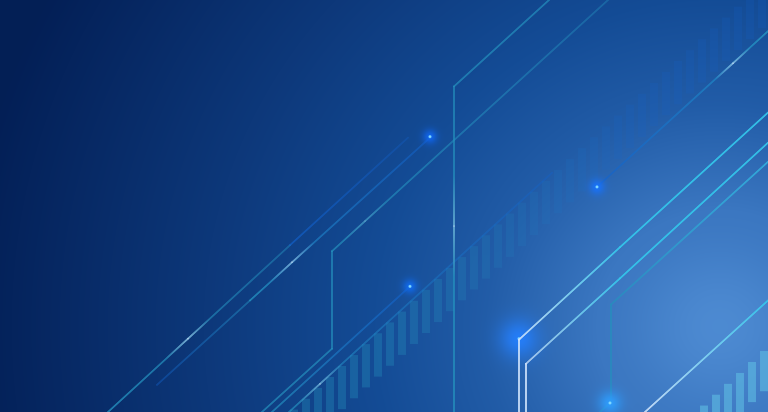
This background is drawn by a Shadertoy shader. Its source:

```glsl
const vec3 TEAL = vec3(0.14, 0.56, 0.74);
const vec3 CYAN = vec3(0.20, 0.78, 0.92);
const vec3 BLUE = vec3(0.07, 0.38, 0.80);
const vec3 PALE = vec3(0.80, 0.88, 0.98);

float pixel; // size of one pixel in scene units

// Segment blended from one colour and opacity to another
void stroke(inout vec3 col, vec2 p, vec2 a, vec2 b, vec4 inkA, vec4 inkB) {
    vec2 ab = b - a;
    float t = clamp(dot(p - a, ab) / dot(ab, ab), 0.0, 1.0);
    float dist = length(p - a - ab * t);
    float cover = 1.0 - smoothstep(-0.5, 0.5, (dist - 0.009) / pixel);
    vec4 ink = mix(inkA, inkB, t);
    col = mix(col, ink.rgb, cover * ink.a);
}

// Soft pale reflection lying on a diagonal line
void shine(inout vec3 col, vec2 p, vec2 c, vec2 dir, float opacity) {
    stroke(col, p, c - dir, c, vec4(PALE, 0.0), vec4(PALE, opacity));
    stroke(col, p, c, c + dir, vec4(PALE, opacity), vec4(PALE, 0.0));
}

// Halo with a small bright core
void glow(inout vec3 col, vec2 p, vec2 c, float radius, vec3 tint) {
    float d = length(p - c);
    col = mix(col, tint, 0.9 * exp(-2.5 * d * d / (radius * radius)));
    col = mix(col, vec3(0.5, 0.85, 1.0), 1.0 - smoothstep(0.006, 0.022, d));
}

// Row of upright bars hanging below a rising diagonal
float bars(vec2 p, vec2 start, float height) {
    float cell = floor((p.x - start.x) / 0.12);
    float mid = start.x + (cell + 0.5) * 0.12;
    float top = start.y - 0.903 * (mid - start.x);
    vec2 d = abs(p - vec2(mid, top + 0.5 * height)) - vec2(0.039, 0.5 * height);
    return step(0.0, cell) * (1.0 - smoothstep(-0.5, 0.5, max(d.x, d.y) / pixel));
}

// Radial gradient, bright at the lower right
vec3 backdrop(vec2 p) {
    float d = length((p - vec2(7.2, 3.25)) * vec2(0.98, 1.04));
    vec3 col = mix(vec3(0.30, 0.54, 0.82), vec3(0.23, 0.465, 0.755), smoothstep(0.0, 1.3, d));
    col = mix(col, vec3(0.13, 0.36, 0.655), clamp((d - 1.2) / 1.1, 0.0, 1.0));
    col = mix(col, vec3(0.075, 0.295, 0.585), clamp((d - 2.3) / 1.1, 0.0, 1.0));
    col = mix(col, vec3(0.05, 0.22, 0.48), clamp((d - 3.4) / 1.6, 0.0, 1.0));
    return mix(col, vec3(0.01, 0.12, 0.335), clamp((d - 5.0) / 2.4, 0.0, 1.0));
}

void mainImage(out vec4 fragColor, in vec2 fragCoord) {
    // Scene is 7.68 by 4.1 units, y pointing down
    vec2 p = fragCoord / iResolution.xy * vec2(7.68, 4.1);
    p.y = 4.1 - p.y;
    pixel = 4.1 / iResolution.y;
    vec2 rise = vec2(0.22, -0.199);
    vec3 col = backdrop(p);

    // Bar rows
    float fade = mix(0.36, 0.17, smoothstep(3.6, 5.4, p.x));
    col = mix(col, mix(TEAL, BLUE, smoothstep(4.5, 6.6, p.x)), fade * bars(p, vec2(2.88, 4.13), 0.43));
    col = mix(col, vec3(0.36, 0.72, 0.88), 0.65 * bars(p, vec2(6.98, 4.09), 0.4));

    // Left diagonals
    stroke(col, p, vec2(1.08, 4.10), vec2(2.9, 2.44), vec4(TEAL, 0.8), vec4(TEAL, 0.45));
    stroke(col, p, vec2(2.9, 2.44), vec2(4.08, 1.37), vec4(BLUE, 0.65), vec4(BLUE, 0.3));
    shine(col, p, vec2(1.88, 3.37), rise, 0.5);
    stroke(col, p, vec2(1.57, 3.83), vec2(2.5, 2.99), vec4(BLUE, 0.4), vec4(TEAL, 0.5));
    stroke(col, p, vec2(2.5, 2.99), vec2(4.3, 1.37), vec4(TEAL, 0.8), vec4(BLUE, 0.5));
    shine(col, p, vec2(2.92, 2.61), rise, 0.45);

    // Bent teal line and its neighbours
    vec4 teal = vec4(TEAL, 0.7);
    stroke(col, p, vec2(2.62, 4.10), vec2(3.32, 3.47), teal, teal);
    stroke(col, p, vec2(3.32, 3.47), vec2(3.32, 2.50), teal, teal);
    stroke(col, p, vec2(3.32, 2.50), vec2(6.08, 0.0), teal, vec4(TEAL, 0.4));
    shine(col, p, vec2(3.65, 2.20), rise, 0.15);
    stroke(col, p, vec2(2.72, 4.10), vec2(4.1, 2.85), teal, vec4(BLUE, 0.6));
    stroke(col, p, vec2(2.89, 4.10), vec2(5.52, 1.72), teal, vec4(BLUE, 0.35));
    shine(col, p, vec2(3.2, 3.82), rise, 0.35);

    // Tall line
    stroke(col, p, vec2(4.54, 4.10), vec2(4.54, 0.86), vec4(TEAL, 0.8), teal);
    stroke(col, p, vec2(4.54, 0.86), vec2(5.49, 0.0), teal, teal);
    shine(col, p, vec2(4.54, 2.25), vec2(0.0, 0.5), 0.35);

    // Upper right line
    stroke(col, p, vec2(5.97, 1.86), vec2(7.68, 0.31), vec4(BLUE, 0.6), vec4(TEAL, 0.9));
    shine(col, p, vec2(7.33, 0.63), rise * 0.8, 0.5);

    // Bright right-hand lines
    vec4 pale = vec4(PALE, 0.9);
    vec4 cyan = vec4(CYAN, 0.9);
    glow(col, p, vec2(5.19, 3.37), 0.30, vec3(0.14, 0.50, 1.0));
    stroke(col, p, vec2(5.19, 4.10), vec2(5.19, 3.38), pale, pale);
    stroke(col, p, vec2(5.19, 3.38), vec2(6.2, 2.46), pale, cyan);
    stroke(col, p, vec2(6.2, 2.46), vec2(7.68, 1.12), cyan, cyan);
    stroke(col, p, vec2(5.26, 4.10), vec2(5.26, 3.62), pale, pale);
    stroke(col, p, vec2(5.26, 3.62), vec2(6.2, 2.77), vec4(PALE, 0.75), cyan);
    stroke(col, p, vec2(6.2, 2.77), vec2(7.68, 1.42), cyan, cyan);
    stroke(col, p, vec2(6.0, 4.10), vec2(6.11, 4.0), teal, teal);
    stroke(col, p, vec2(6.11, 4.0), vec2(6.11, 3.03), teal, teal);
    stroke(col, p, vec2(6.11, 3.03), vec2(7.68, 1.61), teal, vec4(CYAN, 0.65));
    stroke(col, p, vec2(6.45, 4.10), vec2(7.68, 2.99), pale, cyan);

    // Small lights
    glow(col, p, vec2(4.30, 1.36), 0.11, vec3(0.06, 0.40, 0.95));
    glow(col, p, vec2(4.10, 2.85), 0.11, vec3(0.06, 0.42, 0.95));
    glow(col, p, vec2(5.97, 1.86), 0.12, vec3(0.09, 0.45, 1.0));
    glow(col, p, vec2(6.10, 4.01), 0.18, vec3(0.18, 0.62, 1.0));

    fragColor = vec4(col, 1.0);
}
```
